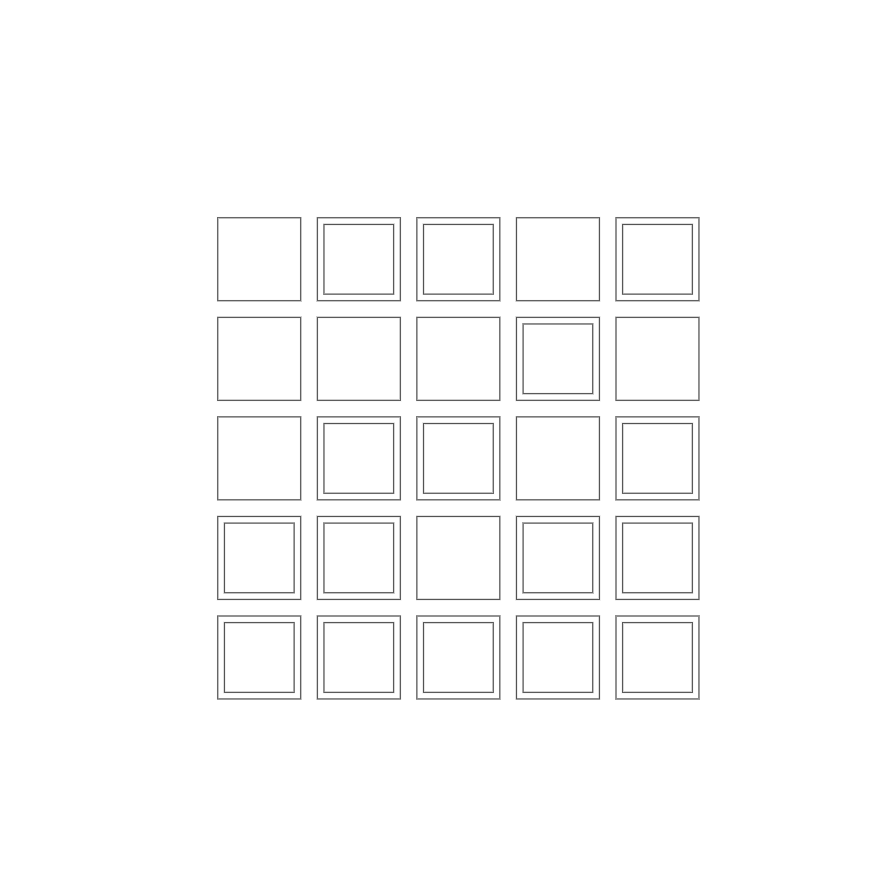
Reproduce this pattern procedurally as a Shadertoy shader.

```glsl
// Five by five grid of thin square outlines, some holding a smaller inset square.

const float UNITS = 1080.0;                // design units across the canvas
const float COUNT = 5.0;                   // squares across and down
const float PITCH = 120.0;                 // spacing of square centres
const float HALF_SIDE = 50.0;              // half side of the outer square
const float INSET = 8.0;                   // gap between outer and inner outline
const float LINE_WIDTH = 1.04;
const vec2 GRID_OFFSET = vec2(12.5, 12.5); // right and down from canvas centre
const vec3 PAPER = vec3(1.0);
const vec3 INK = vec3(0.0);

// One bit per column, lowest bit leftmost; rows run from the top.
const int INNER_ROWS[5] = int[5](22, 8, 22, 27, 31);

// Integral of a unit tent filter.
float tentIntegral(float x) {
    float s = clamp(x, -1.0, 1.0);
    return 0.5 + s - 0.5 * s * abs(s);
}

// Filtered coverage of a line at signed distance d.
float lineCoverage(float d, float pixel) {
    float halfWidth = 0.5 * LINE_WIDTH;
    return tentIntegral((d + halfWidth) / pixel) - tentIntegral((d - halfWidth) / pixel);
}

void mainImage(out vec4 fragColor, in vec2 fragCoord) {
    // Centred design units, y pointing down.
    float pixel = UNITS / min(iResolution.x, iResolution.y);
    vec2 p = (fragCoord - 0.5 * iResolution.xy) * pixel;
    p = vec2(p.x, -p.y) - GRID_OFFSET;

    // Nearest cell and position about its centre.
    vec2 cell = clamp(floor(p / PITCH + 0.5 * COUNT), 0.0, COUNT - 1.0);
    vec2 local = abs(p - (cell - 0.5 * (COUNT - 1.0)) * PITCH);

    // Outer outline and optional inner outline.
    float d = max(local.x, local.y) - HALF_SIDE;
    float ink = lineCoverage(d, pixel);
    bool hasInner = ((INNER_ROWS[int(cell.y)] >> int(cell.x)) & 1) == 1;
    if (hasInner) ink = max(ink, lineCoverage(d + INSET, pixel));

    fragColor = vec4(mix(PAPER, INK, ink), 1.0);
}
```
